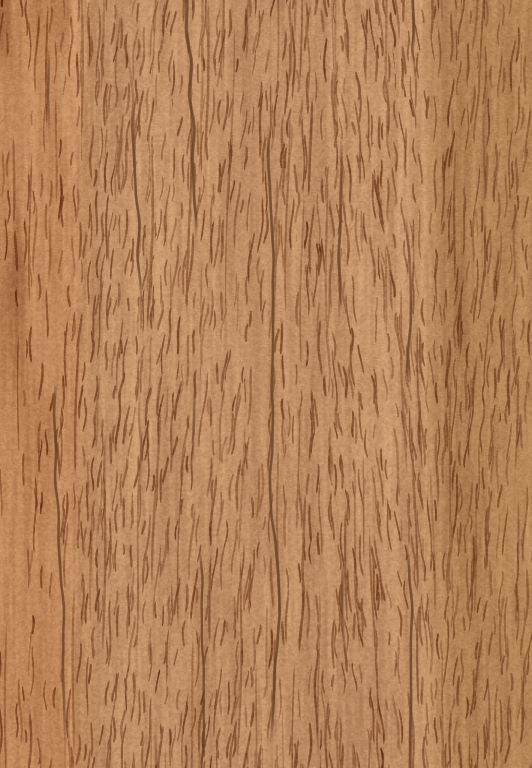
Give the GLSL for this texture, as a WebGL 1 fragment shader.

```glsl
precision highp float;
// Flat-sawn brown hardwood: a tan ground with vertical growth bands and
// fine fibres, covered by short tapered pores whose lean changes across
// the board, plus a few long wavy dark veins and a fine speckle.

uniform vec2 u_resolution;

float hash(vec2 p) {
  return fract(sin(dot(p, vec2(127.1, 311.7))) * 43758.5453);
}

float noise(vec2 p) {
  vec2 i = floor(p), f = fract(p);
  f = f * f * (3.0 - 2.0 * f);
  return mix(mix(hash(i), hash(i + vec2(1.0, 0.0)), f.x),
             mix(hash(i + vec2(0.0, 1.0)), hash(i + vec2(1.0, 1.0)), f.x), f.y);
}

// Sideways drift of the pores per unit of height, by position on the board.
float lean(float x) {
  return 0.03 + 0.07 * smoothstep(0.06, 0.2, x)
       - 0.08 * smoothstep(0.32, 0.37, x)
       - 0.11 * smoothstep(0.4, 0.46, x)
       + 0.15 * smoothstep(0.53, 0.58, x);
}

// One layer of tapered dashes, one per cell, in columns of staggered rows.
float pores(vec2 p, vec2 cell, float density, float seed) {
  float ink = 0.0;
  for (int i = -1; i <= 1; i++) {
    float column = floor(p.x / cell.x) + float(i);
    float y = p.y / cell.y + 9.0 * hash(vec2(column, seed));
    vec2 id = vec2(column + 31.0 * seed, floor(y));
    float along = fract(y) - 0.5;
    float slope = lean(column * cell.x) + 0.07 * (hash(id + 3.3) - 0.5);
    float bend = 0.0016 * sin(along * 7.0 + 6.3 * hash(id + 8.1));
    float center = (column + hash(id + 1.7)) * cell.x
                 + slope * along * min(cell.y, 0.1) + bend;
    float reach = mix(0.18, 0.49, hash(id + 5.9));
    float taper = 1.0 - smoothstep(reach * 0.45, reach, abs(along));
    float halfWidth = mix(0.0007, 0.0017, hash(id + 2.4)) * (0.4 + 0.6 * taper);
    float stroke = 1.0 - smoothstep(halfWidth * 0.4, halfWidth + 0.001, abs(p.x - center));
    float strength = mix(0.45, 1.0, hash(id + 6.6)) * step(hash(id + 4.2), density);
    ink = max(ink, stroke * smoothstep(0.0, 0.4, taper) * strength);
  }
  return ink;
}

// Long, faintly wandering dark lines that fade in and out along the height.
float veins(vec2 p) {
  float ink = 0.0;
  for (int i = 0; i < 7; i++) {
    float k = float(i);
    float path = 0.07 + 0.09 * k + 0.05 * hash(vec2(k, 9.0))
               + 0.012 * (noise(vec2(k * 7.0, p.y * 5.0)) - 0.5)
               + 0.005 * (noise(vec2(k * 3.0, p.y * 24.0)) - 0.5)
               - 0.035 * (p.y - 0.5) * (1.0 - smoothstep(0.2, 0.33, p.x));
    float fade = smoothstep(0.35, 0.75, noise(vec2(k * 5.0 + 2.0, p.y * 9.0)));
    ink = max(ink, fade * (1.0 - smoothstep(0.0006, 0.0026, abs(p.x - path))));
  }
  return ink;
}

void main() {
  vec2 p = gl_FragCoord.xy / u_resolution.y;
  vec2 grain = p + vec2(0.008 * (noise(p * vec2(6.0, 3.0)) - 0.5), 0.0);
  float rightSide = smoothstep(0.53, 0.61, grain.x);
  float leftSide = 1.0 - smoothstep(0.06, 0.14, grain.x);

  // Ground tone: broad bands, narrow bands, fibres and speckle.
  float tone = 0.87 - 0.13 * rightSide - 0.03 * leftSide;
  tone += 0.16 * (noise(grain * vec2(22.0, 1.5)) - 0.5);
  tone += 0.13 * (noise(grain * vec2(90.0, 3.0) + 17.0) - 0.5);
  tone += 0.17 * (noise(grain * vec2(260.0, 14.0) + 41.0) - 0.5);
  tone += 0.16 * (noise(mat2(0.8, 0.6, -0.6, 0.8) * p * vec2(330.0, 300.0)) - 0.5);
  tone += 0.10 * (hash(floor(p * 512.0)) - 0.5);

  // Brown smears along the left edge, strongest toward the top.
  float smear = smoothstep(0.5, 0.85, noise(grain * vec2(48.0, 5.0) + 5.0));
  tone -= 0.3 * smear * leftSide * smoothstep(0.2, 0.75, p.y);

  // Pores: short, medium and long layers, sparser on the left.
  float density = 0.62 - 0.34 * leftSide
                + 0.4 * (noise(grain * vec2(14.0, 2.5) + 70.0) - 0.5);
  float straight = smoothstep(0.32, 0.36, p.x) * (1.0 - smoothstep(0.4, 0.44, p.x));
  float ink = pores(grain, vec2(0.013, 0.055), density * (1.0 - 0.6 * straight), 1.0);
  ink = max(ink, pores(grain, vec2(0.012, 0.085), density, 2.0));
  ink = max(ink, 0.9 * pores(grain, vec2(0.014, 0.12), density, 3.0));
  ink = max(ink, 0.75 * pores(grain, vec2(0.015, 0.34), 0.4 + 0.4 * straight, 4.0));
  ink *= 0.8 + 0.4 * noise(p * vec2(200.0, 120.0));
  float vein = veins(grain);

  tone -= 0.66 * ink * (1.0 - 0.15 * rightSide);
  tone = mix(tone, min(tone, 0.15), 0.75 * vein);

  vec3 darkBrown = vec2(0.42, 0.09).xxy + vec3(0.0, -0.21, 0.0);
  vec3 paleTan = vec3(0.81, 0.62, 0.45);
  vec3 color = mix(darkBrown, paleTan, clamp(tone, -0.1, 1.1));
  color *= mix(vec3(1.0), vec3(0.97, 0.98, 0.92), rightSide);
  color *= mix(vec3(1.0), vec3(1.02, 0.98, 0.93), leftSide);
  color = mix(color, vec3(0.36, 0.25, 0.17), 0.4 * vein);
  gl_FragColor = vec4(color, 1.0);
}
```
